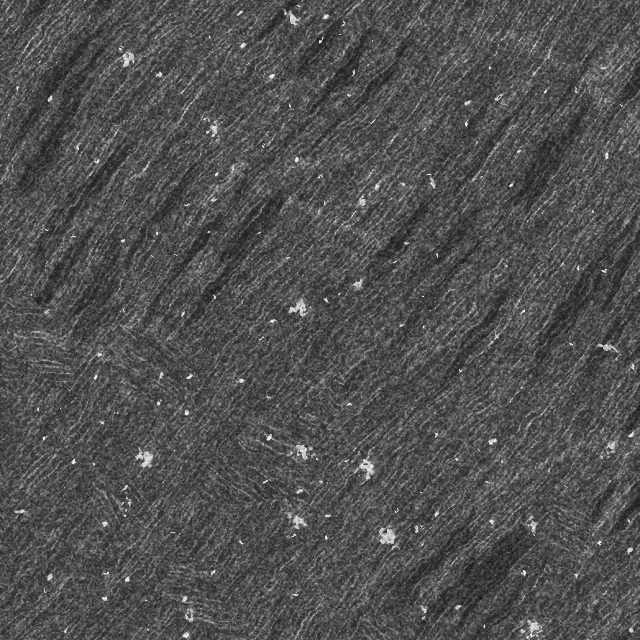
This texture is drawn by a WebGL 2 fragment shader. Its source:

```glsl
#version 300 es
precision highp float;
// Grey etched metal: fine slanted laths, dark bands, turned patches and bright specks.
// Stretched cellular noise gives the laths; finer cells add grain, scattered ellipses
// the specks. All layers add up as log brightness, for a skewed spread of greys.

uniform vec2 u_resolution;
out vec4 fragColor;

vec2 hash2(vec2 p) {
  vec3 q = fract(p.xyx * vec3(.1031, .1030, .0973));
  q += dot(q, q.yzx + 33.33);
  return fract((q.xx + q.yz) * q.zy);
}

mat2 rotate(float a) {
  return mat2(cos(a), -sin(a), sin(a), cos(a));
}

// Cellular noise: x = distance to the cell edge, y = cell id, z = how far the edge faces y
vec3 cells(vec2 p) {
  vec2 base = floor(p), nearest = vec2(9.0), second = vec2(9.0);
  float id = 0.0;
  for (int j = -1; j <= 1; j++)
    for (int i = -1; i <= 1; i++) {
      vec2 cell = base + vec2(i, j);
      vec2 r = cell + hash2(cell) - p;
      if (dot(r, r) < dot(nearest, nearest)) {
        second = nearest;
        nearest = r;
        id = hash2(cell + 37.7).x;
      } else if (dot(r, r) < dot(second, second)) {
        second = r;
      }
    }
  vec2 normal = normalize(second - nearest);
  return vec3(dot(0.5 * (nearest + second), normal), id, abs(normal.y));
}

// Soft cellular grain, a distance-weighted mean of cell values
float grain(vec2 p) {
  vec2 base = floor(p), sum = vec2(0.0);
  for (int j = -1; j <= 1; j++)
    for (int i = -1; i <= 1; i++) {
      vec2 cell = base + vec2(i, j);
      vec2 r = cell + hash2(cell) - p;
      sum += exp(-6.0 * dot(r, r)) * vec2(hash2(cell + 91.3).y, 1.0);
    }
  return sum.x / sum.y - 0.5;
}

// Scattered ellipses of random size and direction, one in a share of the cells
float specks(vec2 p, float share, float size) {
  vec2 base = floor(p);
  float glow = 0.0;
  for (int j = -1; j <= 1; j++)
    for (int i = -1; i <= 1; i++) {
      vec2 cell = base + vec2(i, j);
      vec2 place = hash2(cell + 5.1), kind = hash2(cell + 63.9);
      vec2 r = rotate(6.28 * kind.x) * (p - cell - 0.15 - 0.7 * place);
      r.y *= 1.0 + 1.8 * place.y;
      float d = length(r) / (size * (0.5 + 0.9 * place.x));
      glow = max(glow, step(kind.y, share) * exp(-d * d));
    }
  return glow;
}

void main() {
  vec2 uv = gl_FragCoord.xy / u_resolution;
  vec2 wave = vec2(sin(uv.y * 13.0 + 2.0 * sin(uv.x * 9.0)),
                   sin(uv.x * 11.0 + 2.0 * sin(uv.y * 8.0 + 1.0)));

  // Lath direction, turned in some patches of the lower part
  vec3 patchCell = cells(uv * 10.0 + 0.3 * wave);
  float turned = step(mix(0.6, 0.97, uv.x), patchCell.y) * step(uv.y + 0.04 * wave.y, 0.5);
  vec2 lath = rotate(0.86 + turned * (1.2 + fract(patchCell.y * 7.0))) * uv;
  lath.y += 0.01 * sin(lath.x * 5.0 + uv.x * 4.0) + 0.003 * sin(lath.x * 17.0 + lath.y * 23.0);
  lath.y += 0.008 * grain(uv * 45.0);

  // Fine laths with thin light borders
  float fineGrain = grain(uv * 390.0);
  vec3 fine = cells(lath * vec2(11.0, 100.0) + 3.0);
  float tone = 0.4 * exp(-35.0 * fine.x * fine.x) * fine.z * (0.4 + fine.y);
  tone += 0.12 * (fine.y - 0.5);

  // Dark bands and long bright ridges, strongest above and to the right
  float coarse = smoothstep(0.38, 0.68, max(uv.y, 0.9 * uv.x) + 0.07 * wave.x) * (1.0 - turned);
  vec3 band = cells(rotate(0.04) * lath * vec2(5.0, 50.0) + 17.0);
  float dark = smoothstep(0.76, 0.82, band.y) * smoothstep(0.0, 0.14, band.x);
  tone -= dark * (0.05 + 0.33 * coarse);
  vec3 ridge = cells(rotate(0.1) * lath * vec2(4.0, 40.0) + 50.0);
  tone += (0.06 + 0.36 * coarse) * exp(-250.0 * ridge.x * ridge.x) * ridge.z
        * smoothstep(0.2, 0.9, ridge.y);

  // Grain, partly drawn out along the laths
  tone += 0.8 * fineGrain + 0.35 * grain(lath * vec2(120.0, 280.0) + 40.0);

  // Pale haze along a few winding boundaries
  float vein = smoothstep(0.06, 0.0, cells(uv * 3.2 + 0.12 * wave + 8.0).x);
  float veinPart = smoothstep(0.1, 0.8, sin(uv.x * 8.0 + 3.9) * sin(uv.y * 9.0 + uv.x * 3.0));
  tone += 0.22 * vein * veinPart;

  // Ragged clusters with a halo and small pits, then small specks
  float rough = grain(uv * 190.0 + 9.0);
  float cluster = specks(uv * 8.0 + 0.07 * rough, 0.4, 0.1);
  float ragged = smoothstep(0.5, 0.85, cluster + 1.2 * rough);
  float pit = smoothstep(0.15, 0.3, grain(uv * 150.0 + 70.0)) * smoothstep(0.6, 0.9, cluster);
  float speck = specks(uv * 23.0 + 0.12 * rough, 0.26, 0.1);
  tone += 0.4 * cluster + 0.25 * speck;

  float grey = 0.273 * exp(tone);
  float bright = max(0.85 * ragged, smoothstep(0.35, 0.75, speck));
  grey = mix(grey, 0.92, bright * (0.9 + 0.4 * fineGrain));
  grey = mix(grey, 0.12, 0.75 * pit);
  fragColor = vec4(vec3(clamp(grey, 0.0, 1.0)), 1.0);
}
```
